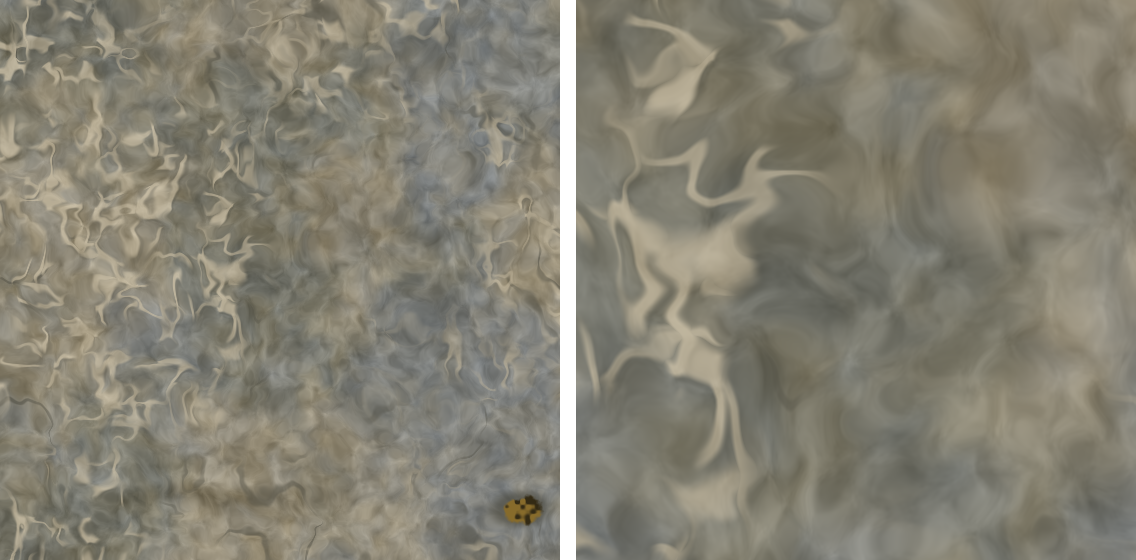
Left: the whole. Right: its middle third, enlarged.
A three.js fragment shader for this texture:

```glsl
// Weathered grey stone: slate and olive patches under fine mottling,
// with clustered cream flakes, thin dark cracks, a soft ledge and one
// ochre lichen spot. Built from layered, domain-warped value noise.
varying vec2 vUv;

const vec3 OLIVE  = vec3(0.470, 0.465, 0.415);
const vec3 TAN    = vec3(0.570, 0.540, 0.465);
const vec3 SLATE  = vec3(0.500, 0.510, 0.505);
const vec3 CREAM  = vec3(0.755, 0.710, 0.610);
const vec3 SHADE  = vec3(0.285, 0.280, 0.240);
const vec3 OCHRE  = vec3(0.530, 0.420, 0.170);
const vec3 UMBER  = vec3(0.200, 0.165, 0.080);

float hash(vec2 p) {
  return fract(sin(dot(p, vec2(127.1, 311.7))) * 43758.5453);
}

float noise(vec2 p) {
  vec2 cell = floor(p);
  vec2 f = fract(p);
  f = f * f * (3.0 - 2.0 * f);
  float low = mix(hash(cell), hash(cell + vec2(1.0, 0.0)), f.x);
  float high = mix(hash(cell + vec2(0.0, 1.0)), hash(cell + vec2(1.0)), f.x);
  return mix(low, high, f.y);
}

// Four rotated octaves, normalised to 0..1
float fbm(vec2 p) {
  mat2 turn = mat2(1.6, 1.2, -1.2, 1.6);
  float sum = 0.0;
  float amplitude = 0.533;
  for (int i = 0; i < 4; i++) {
    sum += amplitude * noise(p);
    p = turn * p + 17.3;
    amplitude *= 0.5;
  }
  return sum;
}

vec2 warp(vec2 p, float scale, float amount) {
  vec2 q = p * scale;
  return p + amount * (vec2(noise(q + 3.1), noise(q + 41.7)) - 0.5);
}

// Thin lines along the middle level of a noise field
float veins(vec2 p, float width) {
  return 1.0 - smoothstep(width * 0.25, width, abs(noise(p) - 0.5));
}

// Short broken strokes: veins cut into pieces by a second noise
float flakes(vec2 p, vec2 scale, float seed) {
  float stroke = veins(p * scale + seed, 0.16);
  float pieces = smoothstep(0.46, 0.68, noise(p * scale * 0.8 + seed * 2.3));
  return stroke * pieces;
}

vec3 stoneBase(vec2 p) {
  float warmth = smoothstep(0.36, 0.64, fbm(p * 5.0 + 8.0));
  float blue = smoothstep(0.46, 0.66, fbm(p * 3.6 + 23.0) + 0.08 * (p.x - 0.5));
  vec3 color = mix(OLIVE, TAN, warmth);
  color = mix(color, SLATE, 0.8 * blue);
  return color + 0.10 * (fbm(p * 11.0 + 61.0) - 0.5);
}

// Soft light rim above a darker horizontal band
float ledge(vec2 p, float height) {
  float y = p.y - height + 0.025 * (fbm(p * 9.0) - 0.5);
  float span = smoothstep(0.12, 0.24, p.x) * (1.0 - smoothstep(0.42, 0.65, p.x));
  float rim = exp(-pow((y - 0.018) / 0.012, 2.0));
  float under = exp(-pow((y + 0.014) / 0.018, 2.0));
  return span * (0.05 * rim - 0.09 * under);
}

vec3 addLichen(vec3 color, vec2 p, vec2 center) {
  vec2 d = (p - center) / vec2(0.040, 0.028);
  float r = length(d) + 0.7 * (fbm(p * 55.0) - 0.5);
  float halo = 1.0 - smoothstep(0.75, 1.45, length(d * vec2(0.85, 1.0) + vec2(0.12, -0.1)));
  float grain = smoothstep(0.35, 0.65, noise(p * 105.0 + 5.0));
  color = mix(color, SHADE, 0.65 * halo);
  return mix(color, mix(UMBER, OCHRE, grain), 1.0 - smoothstep(0.75, 1.0, r));
}

void main() {
  vec2 p = warp(vUv, 14.0, 0.035);
  vec2 fine = warp(p, 55.0, 0.016);
  vec3 color = stoneBase(p);

  // Fine mottling, with a slight warm and cool drift
  float mottle = fbm(fine * vec2(52.0, 44.0)) - 0.5;
  float tint = noise(fine * 34.0 + 90.0) - 0.5;
  color += 0.26 * mottle + 0.035 * tint * vec3(1.0, 0.3, -1.0);
  color += ledge(vUv, 0.125);

  // Broad dark stains and narrow cracks
  float stain = smoothstep(0.54, 0.72, fbm(p * 6.5 + 130.0));
  float cracked = smoothstep(0.48, 0.66, fbm(p * 8.0 + 150.0));
  float cracks = veins(fine * vec2(17.0, 13.0) + 70.0, 0.055) * cracked;
  color = mix(color, SHADE, 0.24 * stain + 0.42 * cracks);

  // Cream flakes gather in patches, denser toward the upper left
  float density = fbm(p * 5.5 + 200.0) + 0.10 * (vUv.y - vUv.x);
  float cluster = smoothstep(0.40, 0.64, density);
  float drips = flakes(fine, vec2(46.0, 21.0), 11.0);
  float chips = flakes(fine, vec2(30.0, 42.0), 37.0);
  float cream = max(drips, 0.85 * chips) * mix(0.12, 0.95, cluster);
  float shadow = flakes(fine + vec2(-0.004, 0.007), vec2(46.0, 21.0), 11.0);
  color = mix(color, SHADE, 0.22 * shadow * cluster * (1.0 - cream));
  color = mix(color, CREAM + 0.20 * mottle, 0.85 * cream);

  color = addLichen(color, vUv, vec2(0.934, 0.088));
  gl_FragColor = vec4(clamp(color, 0.0, 1.0), 1.0);
}
```
